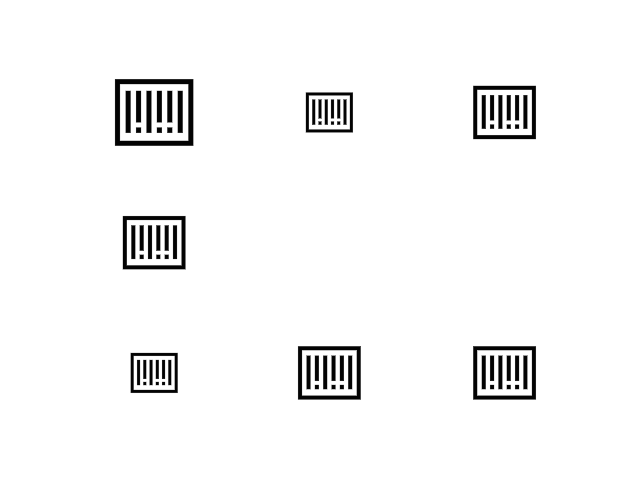
A Shadertoy shader for this pattern:

```glsl
// Lengths are in canvas heights
const vec3 PAPER = vec3(1.0);
const vec3 INK = vec3(0.01);
const vec2 GRID_ORIGIN = vec2(0.3212, 0.2231);
const vec2 GRID_PITCH = vec2(0.365, 0.2713);
const vec2 FRAME_HALF = vec2(0.0816, 0.0694);
const float FRAME_WIDTH = 0.0104;
const float BAR_PITCH = 0.0217;
const float BAR_HALF = 0.0052;
const float BAR_COUNT = 6.0;
const float BAR_TOP = 0.0451;
const float BAR_BOTTOM = -0.0425;
const float GAP_TOP = -0.0208;
const float GAP_BOTTOM = -0.0312;

// Icon scale per grid cell, bottom row first; zero leaves a cell empty
const float ICON_SCALE[9] = float[9](
    0.6, 0.8, 0.8,
    0.8, 0.0, 0.0,
    1.0, 0.6, 0.8
);

float boxDistance(vec2 p, vec2 halfSize) {
    vec2 d = abs(p) - halfSize;
    return length(max(d, 0.0)) + min(max(d.x, d.y), 0.0);
}

// Vertical bar spanning two heights
float barDistance(vec2 p, float bottom, float top) {
    p.y -= 0.5 * (top + bottom);
    return boxDistance(p, vec2(BAR_HALF, 0.5 * (top - bottom)));
}

float iconDistance(vec2 p) {
    // Hollow frame
    float outer = boxDistance(p, FRAME_HALF);
    float inner = boxDistance(p, FRAME_HALF - FRAME_WIDTH);
    float frame = max(outer, -inner);

    // Repeated bars, some split into a stem and a dot
    float index = clamp(floor(p.x / BAR_PITCH + 0.5 * BAR_COUNT), 0.0, BAR_COUNT - 1.0);
    vec2 q = vec2(p.x - (index + 0.5 - 0.5 * BAR_COUNT) * BAR_PITCH, p.y);
    float bar = barDistance(q, BAR_BOTTOM, BAR_TOP);
    bool isSplit = index == 1.0 || index == 3.0 || index == 4.0;
    if (isSplit) {
        float stem = barDistance(q, GAP_TOP, BAR_TOP);
        float dotMark = barDistance(q, BAR_BOTTOM, GAP_BOTTOM);
        bar = min(stem, dotMark);
    }
    return min(frame, bar);
}

void mainImage(out vec4 fragColor, in vec2 fragCoord) {
    vec2 p = fragCoord / iResolution.y;
    float pixel = 1.0 / iResolution.y;

    // Nearest grid cell
    vec2 cell = clamp(floor((p - GRID_ORIGIN) / GRID_PITCH + 0.5), 0.0, 2.0);
    vec2 local = p - GRID_ORIGIN - cell * GRID_PITCH;
    float scale = ICON_SCALE[int(cell.x) + 3 * int(cell.y)];

    // Smooth ink coverage
    float coverage = 0.0;
    if (scale > 0.0) {
        float d = iconDistance(local / scale) * scale;
        coverage = 1.0 - smoothstep(-0.7 * pixel, 0.7 * pixel, d);
    }
    fragColor = vec4(mix(PAPER, INK, coverage), 1.0);
}
```
